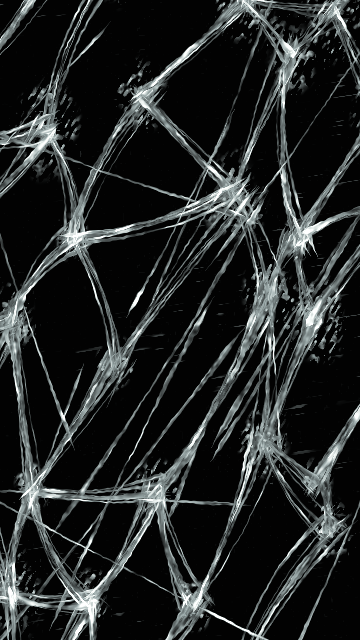
Reproduce this texture procedurally as a Shadertoy shader.

```glsl
// Shattered glass: bundles of pale, splintered cracks meeting at hubs on black.

#define LATTICE mat2(0.165, 0.005, 0.11, 0.19) // columns: the two hub spacings
#define HUB_JITTER 0.7
#define RIBBON_WIDTH 0.0105
#define STRAND_WIDTH 0.0036
#define STRANDS 5
#define SPREAD 0.03
#define BEND 0.15
#define LONG_CRACKS 16
#define FIBRE_SCALE vec2(38.0, 350.0)
#define GLASS_TINT vec3(0.915, 1.0, 1.0)
#define BACKGROUND vec3(0.008, 0.009, 0.009)

float hash(vec2 p) {
    p = fract(p * vec2(123.34, 456.21));
    p += dot(p, p + 45.32);
    return fract(p.x * p.y);
}

float noise(vec2 p) {
    vec2 i = floor(p), f = fract(p);
    f = f * f * (3.0 - 2.0 * f);
    return mix(mix(hash(i), hash(i + vec2(1, 0)), f.x),
               mix(hash(i + vec2(0, 1)), hash(i + vec2(1, 1)), f.x), f.y);
}

// One splinter from a to b: streaked body, chipped bright rims, white glints.
float strand(vec2 p, vec2 a, vec2 b, float bend, float width, float seed) {
    vec2 dir = b - a, rel = p - a;
    float len = length(dir);
    float t = dot(rel, dir) / (len * len);
    if (t < -0.1 || t > 1.1) return 0.0;
    float d = (dir.x * rel.y - dir.y * rel.x) / len - bend * 4.0 * t * (1.0 - t);
    if (abs(d) > 0.03) return 0.0;

    float along = t * len;
    d += (noise(vec2(along * 30.0, seed)) - 0.5) * 0.0025;
    d += (noise(vec2(along * 170.0, seed + 3.0)) - 0.5) * 0.0014;
    float flare = 0.33 + 0.7 * pow(abs(2.0 * t - 1.0), 2.0);
    float cap = smoothstep(-0.1, 0.02, t) * smoothstep(1.1, 0.98, t);
    float ragged = 0.35 + 0.75 * noise(vec2(along * 28.0, seed + 7.0));
    ragged += 0.5 * noise(vec2(along * 140.0, seed + sign(d) * 5.0));
    float w = width * flare * cap * ragged;
    float cover = clamp((w - abs(d)) * iResolution.y + 0.5, 0.0, 1.0);
    if (cover <= 0.0) return 0.0;

    vec2 grain = vec2(along, d);
    float fibre = noise(grain * FIBRE_SCALE + seed);
    float chips = noise(grain * vec2(150.0, 210.0) + seed + 31.0);
    float rim = smoothstep(0.45, 1.0, abs(d) / max(w, 0.0005));
    float glint = smoothstep(0.7, 0.86, noise(grain * vec2(26.0, 140.0) + seed + 13.0));
    float tone = 0.01 + 0.5 * fibre + 0.32 * chips;
    tone += 0.25 * rim * (fibre - 0.25) + 0.45 * glint;
    return tone * cover;
}

// A fan of splinters leaving hub a closely and opening towards hub b.
float bundle(vec2 p, vec2 a, vec2 b, float seed) {
    vec2 dir = b - a;
    float len = length(dir);
    float t = clamp(dot(p - a, dir) / (len * len), -0.1, 1.1);
    if (length(p - a - dir * t) > 0.07) return 0.0;

    vec2 side = vec2(-dir.y, dir.x) / len;
    float bend = (hash(vec2(seed, 3.0)) - 0.5) * BEND * len;
    float light = 0.0;
    for (int k = 0; k < STRANDS; k++) {
        float fk = float(k), s = seed + 17.0 * fk;
        float from = hash(vec2(s, 11.0)) - 0.5;
        float to = hash(vec2(s, 23.0)) - 0.5;
        float size = 0.3 + hash(vec2(s, 37.0));
        float width = k == 0 ? RIBBON_WIDTH : STRAND_WIDTH;
        float slack = 0.7 + 0.6 * hash(vec2(s, 41.0));
        float spread = k == 0 ? 0.2 * SPREAD : SPREAD;
        light = max(light, strand(p, a + side * from * spread * 0.6,
                                  b + side * to * spread * 1.7,
                                  bend * slack, width * size, s));
    }
    return light;
}

vec2 hub(vec2 cell) {
    vec2 shift = vec2(hash(cell + 5.3), hash(cell + 19.7)) - 0.5;
    return LATTICE * (cell + 0.5 + HUB_JITTER * shift);
}

void mainImage(out vec4 fragColor, in vec2 fragCoord) {
    vec2 p = fragCoord / iResolution.y;
    float light = 0.0, crush = 0.0;

    // Crack network and the crushed zones around its hubs
    vec2 home = floor(inverse(LATTICE) * p);
    for (int j = -2; j <= 1; j++)
    for (int i = -2; i <= 2; i++) {
        vec2 cell = home + vec2(i, j), a = hub(cell);
        float seed = 100.0 * hash(cell + 2.1);
        float reach = 0.03 + 0.06 * hash(cell + 8.8);
        crush = max(crush, 1.0 - length((p - a) * vec2(1.2, 0.8)) / reach);
        if (hash(cell + 0.4) < 0.5)
            light = max(light, bundle(p, a, hub(cell + vec2(1, 0)), seed + 1.0));
        if (hash(cell + 0.7) < 0.95)
            light = max(light, bundle(p, a, hub(cell + vec2(0, 1)), seed + 2.3));
        if (hash(cell + 0.9) < 0.55)
            light = max(light, bundle(p, hub(cell + vec2(-1, 1)), a, seed + 3.7));
    }

    // Long, nearly straight fractures, mostly rising to the right
    for (int i = 0; i < LONG_CRACKS; i++) {
        float s = float(i) * 3.17 + 1.3;
        float angle = 1.03 + 0.45 * (hash(vec2(s, 1.0)) - 0.5);
        if (i % 4 == 3) angle = 1.75 + 1.4 * hash(vec2(s, 2.0));
        vec2 mid = vec2(hash(vec2(s, 3.0)) * iResolution.x / iResolution.y, hash(vec2(s, 4.0)));
        vec2 arm = vec2(cos(angle), sin(angle)) * (0.12 + 0.22 * hash(vec2(s, 5.0)));
        float bow = 0.015 * (hash(vec2(s, 6.0)) - 0.5);
        float width = 0.0022 + 0.003 * hash(vec2(s, 7.0));
        light = max(light, strand(p, mid - arm, mid + arm, bow, width, s));
    }

    // Crumbled chips near hubs, elongated along the main crack direction
    vec2 q = mat2(0.87, 0.5, -0.5, 0.87) * p;
    float patches = smoothstep(0.15, 0.5, crush * (0.3 + 1.3 * noise(p * 40.0)));
    float chip = smoothstep(0.58, 0.74, noise(q * vec2(100.0, 250.0).yx));
    light = max(light, chip * patches * (0.1 + 0.75 * noise(q * 230.0 + 9.0)));

    // Faint scratches and dust in the dark panes
    float scratch = smoothstep(0.88, 0.97, noise(vec2(p.x * 32.0, (p.y - 0.15 * p.x) * 290.0)));
    light = max(light, 0.25 * scratch * smoothstep(0.55, 0.75, noise(p * 9.0 + 4.0)));
    float dust = smoothstep(0.9, 0.97, noise(p * 270.0)) * noise(p * 14.0 + 20.0);
    light = max(light, 0.5 * dust * smoothstep(-0.1, 0.4, crush));

    vec3 glass = light * mix(GLASS_TINT, vec3(0.98, 1.0, 0.99), smoothstep(0.6, 1.0, light));
    fragColor = vec4(clamp(BACKGROUND + glass, 0.0, 1.0), 1.0);
}
```
